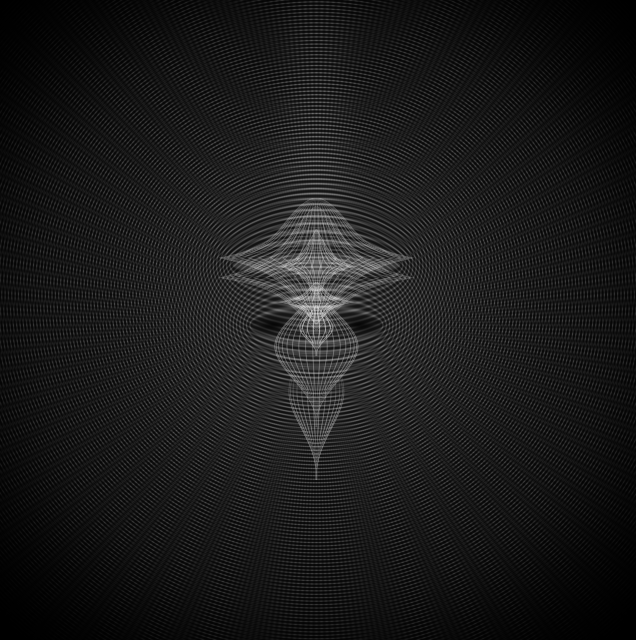
Write a Shadertoy shader that draws this background.

```glsl
// Monochrome interference rings around a stack of wireframe spinning tops.

const float SPACING = 0.52;

// Soft bands of confocal ellipses with foci at (-f, y) and (f, y).
float ellipseRings(vec2 p, float f, float y) {
    float d = 0.5 * (length(p - vec2(f, y)) + length(p - vec2(-f, y)));
    float wave = 0.5 + 0.5 * cos(6.28318 * d / SPACING);
    return wave * wave;
}

// Half-width of a top; heights holds its top, widest level and bottom.
float profile(float y, vec3 heights, float width, float cusp, float shoulder) {
    bool upper = y > heights.y;
    float tip = upper ? heights.x : heights.z;
    float t = clamp((y - tip) / (heights.y - tip), 0.0, 1.0);
    float pointed = mix(pow(t, upper ? shoulder : 1.0), pow(t, 6.0), 0.45);
    float rounded = pow(smoothstep(0.0, 1.0, t), upper ? 0.8 : 1.3);
    return width * mix(rounded, pointed, cusp);
}

float stroke(float dist, float px) {
    return 1.0 - smoothstep(0.0, max(px, 0.16), dist);
}

// Meridians, level curves and outline of a surface of revolution.
float wireTop(vec2 p, vec3 heights, float width, float cusp, float shoulder,
              float count, float px) {
    if (p.y > heights.x || p.y < heights.z) return 0.0;
    float w = max(profile(p.y, heights, width, cusp, shoulder), 0.06);
    float slope = (profile(p.y + 0.05, heights, width, cusp, shoulder)
                 - profile(p.y - 0.05, heights, width, cusp, shoulder)) / 0.1;
    slope = clamp(slope, -5.0, 5.0);
    float u = p.x / w;
    float inside = min(abs(u), 1.0);
    float gradient = sqrt(1.0 + inside * inside * slope * slope) / w;
    float outline = 0.7 * stroke(abs(abs(u) - 1.0) / gradient, px);
    if (abs(u) >= 1.0) return outline;

    float depth = sqrt(max(1.0 - u * u, 0.002));
    float turn = asin(u) * count / 3.14159;
    float meridian = abs(fract(turn) - 0.5) * 3.14159 / count;
    float lines = stroke(meridian * depth / gradient, px);
    float room = clamp(6.0 * w / count, 0.45, 1.0);
    float level = (p.y + 0.55 * depth) / SPACING;
    float levels = stroke(abs(fract(level) - 0.5) * SPACING, px);
    return max(outline, lines * 0.75 * room + levels * 0.2);
}

void mainImage(out vec4 fragColor, in vec2 fragCoord) {
    // The canvas is 100 units high, measured from the centre of the rings.
    float px = 100.0 / iResolution.y;
    vec2 p = (fragCoord - vec2(0.4975, 0.492) * iResolution.xy) * px;
    float r = length(p - vec2(0.0, 2.0));

    // Two offset ring families beat into radial spokes, but agree on the axis.
    float a = ellipseRings(p, 13.0, 9.36);
    float b = ellipseRings(p, 10.0, 0.0);
    float axis = exp(-p.x * p.x / 25.0) * smoothstep(8.0, 22.0, abs(p.y));
    b = mix(b, a, axis);
    float rings = 0.3 + 0.65 * (a + b) + 0.45 * a * b;
    float dots = cos(atan(p.x, p.y) * 360.0);
    rings *= 1.0 + 0.25 * dots * smoothstep(14.0, 32.0, r);

    // Radial falloff, brighter upper axis and two dark eyes.
    float glow = 0.31 * exp(-r / 36.0) * (1.0 - smoothstep(42.0, 71.0, r));
    glow *= 1.0 + 0.5 * axis * step(0.0, p.y);
    vec2 eye = vec2((abs(p.x) - 6.8) / 2.6, p.y / 0.9);
    glow *= 1.0 - 0.85 * exp(-dot(eye, eye));
    float light = rings * glow;

    // Broad wings.
    light += 0.3 * wireTop(p, vec3(19.9, 10.5, 0.0), 15.0, 1.0, 0.6, 22.0, px);
    light += 0.26 * wireTop(p, vec3(18.6, 7.4, -0.8), 15.0, 1.0, 0.8, 20.0, px);

    // Inner stars.
    light += 0.48 * wireTop(p, vec3(15.0, 9.2, 4.6), 5.9, 1.0, 1.0, 14.0, px);
    light += 0.48 * wireTop(p, vec3(6.8, 3.6, 0.2), 5.7, 1.0, 1.0, 12.0, px);

    // Hanging bulbs.
    light += 0.55 * wireTop(p, vec3(3.2, -0.4, -4.8), 2.6, 0.0, 1.0, 8.0, px);
    light += 0.36 * wireTop(p, vec3(6.0, -3.3, -15.9), 6.5, 0.0, 1.0, 18.0, px);
    float fade = 1.0 - smoothstep(-19.0, -4.0, p.y);
    light += 0.5 * fade * wireTop(p, vec3(2.0, -10.4, -24.2), 4.3, 0.0, 1.0, 14.0, px);

    // Bright spine.
    float spine = exp(-abs(p.x) * 1.8) * exp(-pow((p.y - 4.0) / 7.0, 2.0));
    light += 0.15 * spine;

    // Soft highlight rolloff.
    fragColor = vec4(vec3(1.0 - exp(-1.1 * light)), 1.0);
}
```
